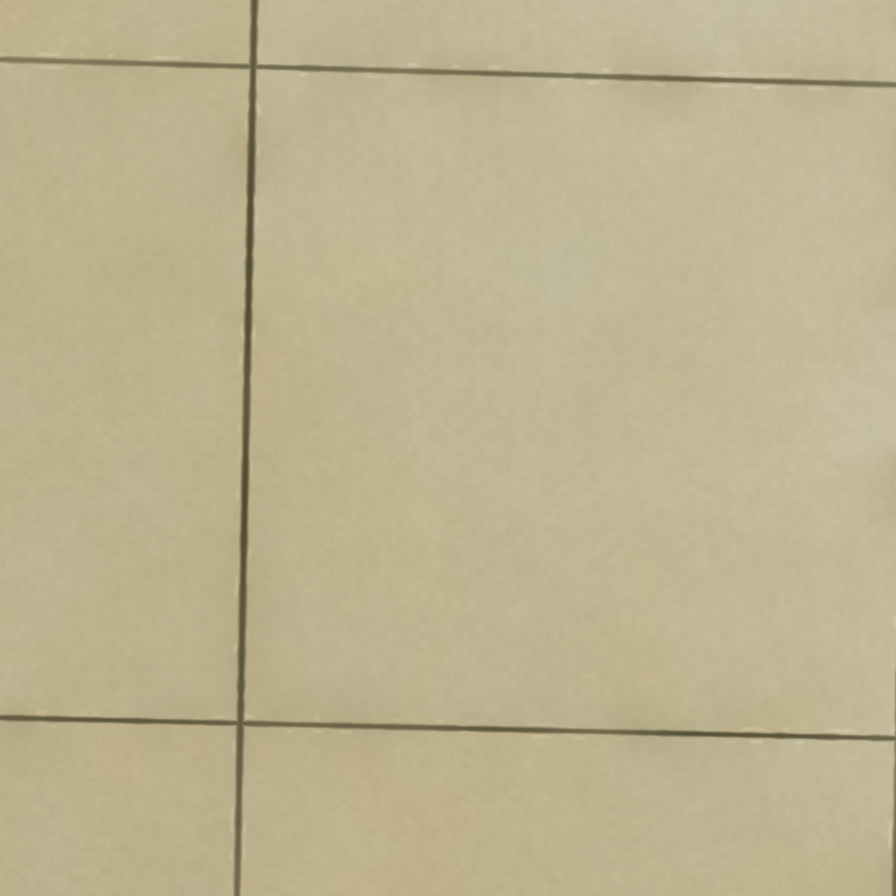
This texture is drawn by a WebGL 1 fragment shader. Its source:

```glsl
precision highp float;
uniform vec2 u_resolution;

#define TILE_SIZE vec2(0.735, 0.7346)
#define GRID_ORIGIN vec2(0.2645, 0.199)
#define JOINT_HALF_WIDTH vec2(0.0064, 0.0050)
#define CLAY vec3(0.750, 0.708, 0.568)
#define CLAY_DARK vec3(0.715, 0.662, 0.515)
#define CLAY_PALE vec3(0.790, 0.762, 0.655)
#define JOINT_COLOR vec3(0.310, 0.290, 0.190)
#define MOTTLE 0.75
#define GRAIN 0.016

float hash(vec2 p) {
  return fract(sin(dot(p, vec2(127.1, 311.7))) * 43758.5453);
}

float noise(vec2 p) {
  vec2 i = floor(p);
  vec2 f = fract(p);
  f = f * f * (3.0 - 2.0 * f);
  float low = mix(hash(i), hash(i + vec2(1.0, 0.0)), f.x);
  float high = mix(hash(i + vec2(0.0, 1.0)), hash(i + 1.0), f.x);
  return mix(low, high, f.y);
}

float fbm(vec2 p) {
  float sum = 0.0;
  float amplitude = 0.5;
  for (int i = 0; i < 5; i++) {
    sum += amplitude * noise(p);
    p = mat2(1.6, 1.2, -1.2, 1.6) * p + 7.3;
    amplitude *= 0.5;
  }
  return sum;
}

// Slightly tilted, converging floor coordinates, in tiles
vec2 tileCoords(vec2 uv) {
  vec2 skewed = uv + vec2(-0.0195 * uv.y, uv.x * (0.022 + 0.007 * uv.y));
  return (skewed - GRID_ORIGIN) / TILE_SIZE;
}

// Soft dark line with a ragged width
float jointLine(float dist, float halfWidth, float wobble) {
  float w = halfWidth * (0.85 + 0.3 * wobble);
  float pixel = 1.0 / min(u_resolution.x, u_resolution.y);
  return 1.0 - smoothstep(w * 0.15, max(w, w * 0.15 + pixel), dist);
}

// Glazed surface: mottling, broad sheen and fine grain
vec3 tileSurface(vec2 uv, vec2 tile) {
  float tint = hash(tile + 3.7) - 0.5;
  vec2 p = uv + tile * 5.3;
  float clouds = fbm(p * 4.0) - 0.48;
  float blotches = fbm(p * 13.0 + 20.0) - 0.48;
  float sheen = smoothstep(0.45, 1.5, uv.x + 0.65 * uv.y);
  float tone = 0.75 * sheen - 0.22 + 0.12 * tint;
  tone += MOTTLE * (0.9 * clouds + 0.5 * blotches);
  vec3 color = mix(CLAY, CLAY_PALE, clamp(tone, 0.0, 1.0));
  color = mix(color, CLAY_DARK, clamp(-tone, 0.0, 1.0));

  float warmth = fbm(p * 7.0 + 41.0) - 0.48;
  color += warmth * vec3(0.025, -0.005, -0.015);
  float grain = noise(uv * 240.0) + noise(uv * 110.0 + 9.0) - 1.0;
  return color + GRAIN * grain;
}

void main() {
  vec2 uv = gl_FragCoord.xy / u_resolution;
  vec2 grid = tileCoords(uv);
  vec2 tile = floor(grid);
  vec2 row = floor(grid + 0.5);
  vec2 dist = abs(grid - row) * TILE_SIZE;

  vec3 color = tileSurface(uv, tile);

  // Brownish soiling gathered near the joints
  float edge = min(dist.x, dist.y);
  float soil = exp(-edge * 28.0) * smoothstep(0.3, 0.75, fbm(uv * 11.0 + 60.0));
  color = mix(color, CLAY_DARK * 0.95, 0.6 * soil);

  // Pale chipped rims along the joints
  float rim = smoothstep(0.004, 0.007, edge) * (1.0 - smoothstep(0.007, 0.011, edge));
  color += 0.055 * rim * smoothstep(0.6, 0.9, noise(uv * 65.0 + 13.0));

  // Joints: uprights are deeper, upper rows fade with wear
  vec2 wobble = vec2(noise(vec2(uv.y * 85.0, row.x)), noise(vec2(uv.x * 85.0, row.y + 30.0)));
  vec2 wear = vec2(noise(vec2(uv.y * 9.0, row.x + 5.0)), noise(vec2(uv.x * 9.0, row.y + 17.0)));
  float upright = jointLine(dist.x, JOINT_HALF_WIDTH.x, wobble.x);
  upright *= mix(0.78, 1.0, smoothstep(0.1, 0.4, uv.y)) * (1.0 - 0.15 * wear.x);
  float level = jointLine(dist.y, JOINT_HALF_WIDTH.y, wobble.y);
  level *= mix(0.95, 0.75, clamp(row.y, 0.0, 1.0)) * (1.0 - 0.3 * wear.y);
  color = mix(color, JOINT_COLOR, max(upright, level));

  gl_FragColor = vec4(color, 1.0);
}
```
